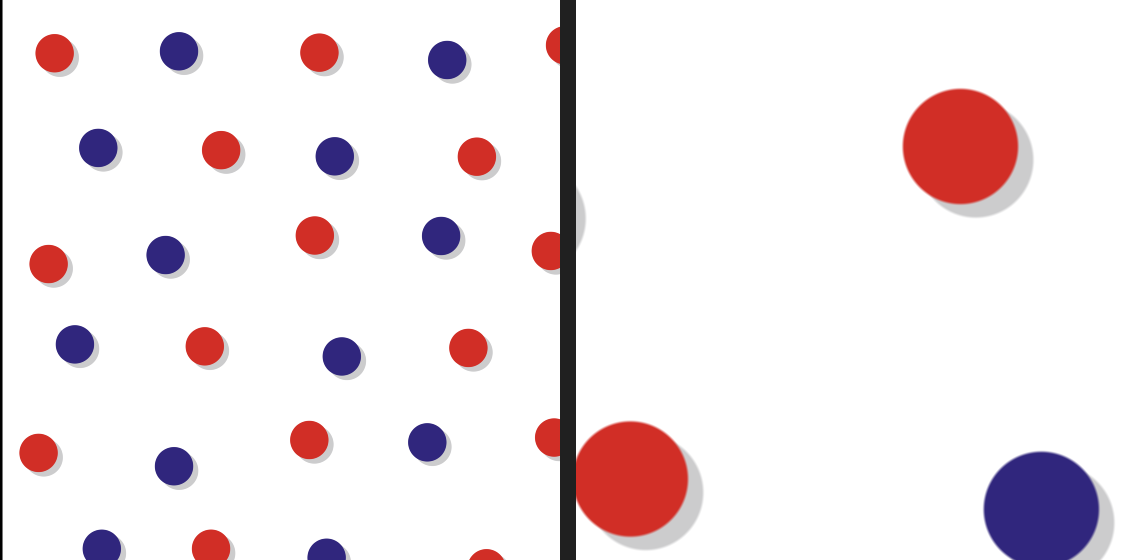
Left: the whole. Right: its middle third, enlarged.
Write a three.js fragment shader that draws this pattern.

```glsl
varying vec2 vUv;

const vec3 PAPER = vec3(1.0);
const vec3 RED = vec3(0.82, 0.18, 0.15);
const vec3 BLUE = vec3(0.19, 0.15, 0.49);
const vec3 SHADOW = vec3(0.80, 0.80, 0.805);
const vec3 BORDER = vec3(0.0);

const int COLS = 5;
const int ROWS = 6;
const vec2 FIRST_DOT = vec2(0.092, 0.913);    // centre of the upper left dot
const vec2 PITCH = vec2(0.225, -0.18);        // step to the next column and row
const vec2 JITTER = vec2(0.034, 0.028);       // largest random shift
const float ROW_SHIFT = 0.075;                // sideways shift of every other row
const float RADIUS = 0.0343;
const vec2 SHADOW_OFFSET = vec2(0.0091, -0.0080);
const float BORDER_WIDTH = 0.0045;
const float SOFTNESS = 0.0011;                // half width of a smoothed edge
const float SEED = 3.7;

vec2 hash2(vec2 p) {
  p += SEED;
  vec2 q = vec2(dot(p, vec2(127.1, 311.7)), dot(p, vec2(269.5, 183.3)));
  return fract(sin(q) * 43758.55);
}

// Coverage of a shape from its signed distance
float fill(float d) {
  return 1.0 - smoothstep(-SOFTNESS, SOFTNESS, d);
}

vec2 dotCentre(vec2 cell) {
  vec2 centre = FIRST_DOT + cell * PITCH;
  centre.x += ROW_SHIFT * mod(cell.y, 2.0);
  return centre + (hash2(cell) * 2.0 - 1.0) * JITTER;
}

void main() {
  float shadow = 0.0;
  float red = 0.0;
  float blue = 0.0;

  // Scattered dots, colours alternating from cell to cell
  for (int row = 0; row < ROWS; row++) {
    for (int col = 0; col < COLS; col++) {
      vec2 cell = vec2(float(col), float(row));
      vec2 p = vUv - dotCentre(cell);
      float disc = fill(length(p) - RADIUS);
      float isBlue = mod(cell.x + cell.y, 2.0);
      shadow = max(shadow, fill(length(p - SHADOW_OFFSET) - RADIUS));
      red = max(red, disc * (1.0 - isBlue));
      blue = max(blue, disc * isBlue);
    }
  }

  // Layers from back to front
  vec3 color = mix(PAPER, SHADOW, shadow);
  color = mix(color, RED, red);
  color = mix(color, BLUE, blue);
  color = mix(color, BORDER, fill(vUv.x - BORDER_WIDTH));

  gl_FragColor = vec4(color, 1.0);
}
```
